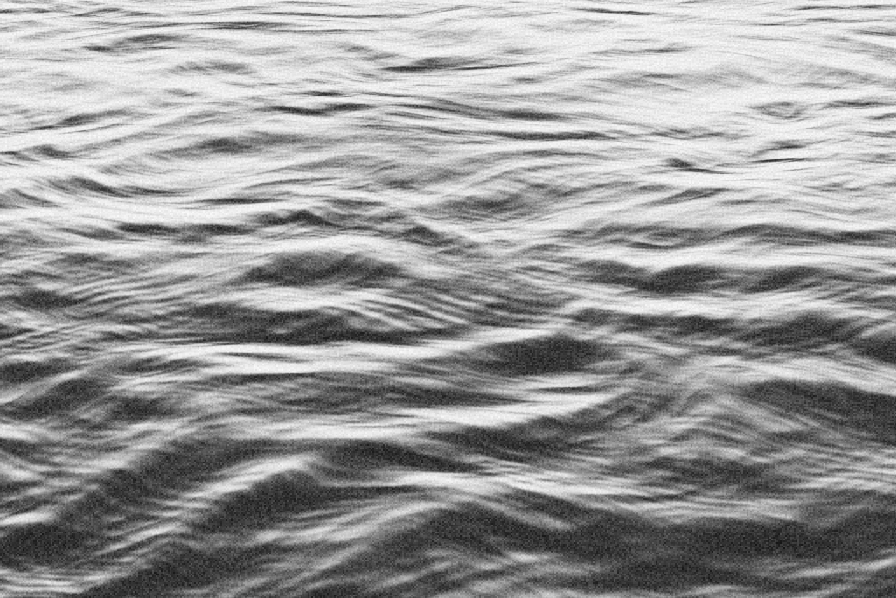
This texture is drawn by a Shadertoy shader. Its source:

```glsl
// Choppy open water in black and white, seen at a low angle.
// A perspective plane carries crested noise waves and fine ripple trains;
// the slope towards the viewer sets how much pale sky each point reflects.

#define HORIZON 1.8        // height of the vanishing line, in canvas heights
#define DEPTH_SCALE 4.0    // stretch of the water plane away from the viewer
#define CONTRAST 1.35      // how strongly slope changes the tone
#define NEAR_BIAS -1.7     // sky reflection at the bottom edge
#define FAR_BIAS 2.7       // sky reflection at the top edge
#define CREST_ROUND 0.004  // softness of the wave crests
#define CREST_LIFT 0.25    // how far crests hide the water behind them
#define RIPPLE_FREQ 110.0
#define RIPPLE_SLOPE 0.75
#define GRAIN_AMOUNT 0.11
#define DEEP_TONE 0.185
#define SKY_TONE 0.945

const float GRAIN_CELLS = 342.0;

float hash(vec2 p) {
    return fract(sin(dot(p, vec2(127.1, 311.7))) * 43758.5);
}

float cornerSlope(vec2 cell, vec2 offset) {
    float angle = 6.2832 * hash(cell);
    return dot(vec2(cos(angle), sin(angle)), offset);
}

// Gradient noise, roughly -0.7 to 0.7
float noise(vec2 p) {
    vec2 i = floor(p), f = fract(p);
    vec2 u = f * f * f * (f * (f * 6.0 - 15.0) + 10.0);
    vec2 e = vec2(1.0, 0.0);
    float low  = mix(cornerSlope(i, f), cornerSlope(i + e, f - e), u.x);
    float high = mix(cornerSlope(i + e.yx, f - e.yx),
                     cornerSlope(i + e.xx, f - e.xx), u.x);
    return mix(low, high, u.y);
}

vec2 rotate(vec2 p, float a) {
    float c = cos(a), s = sin(a);
    return vec2(c * p.x + s * p.y, c * p.y - s * p.x);
}

// Sum of crested waves; each layer is weighted by slope, not by height
float waveHeight(vec2 p, float detail) {
    p += 0.26 * vec2(noise(p * 0.9), noise(p * 1.1 + 5.3));
    vec2 freq = vec2(2.0, 2.4);
    float height = 0.0, weight = 1.4;
    for (int i = 0; i < 5; i++) {
        float k = float(i);
        float heading = 0.8 * sin(k * 2.4 + 0.3);
        float n = noise(rotate(p, heading) * freq + 17.3 * k);
        height -= weight / freq.y * sqrt(n * n + CREST_ROUND);
        freq *= vec2(1.5, 1.8);
        weight *= detail;
    }
    return height;
}

// Patch of fine parallel ripples, bent by the water below
float rippleTrain(vec2 p, vec2 heading, float patchMask) {
    float bend = 6.0 * noise(p * 1.3 + heading * 9.0) + 3.0 * noise(p * 3.3 + heading);
    float breakup = smoothstep(-0.3, 0.3, noise(p * vec2(3.0, 4.0) + heading * 5.0));
    return patchMask * breakup * sin(dot(p, heading) * RIPPLE_FREQ + bend);
}

void mainImage(out vec4 fragColor, in vec2 fragCoord) {
    vec2 uv = fragCoord / iResolution.y;
    float centre = 0.5 * iResolution.x / iResolution.y;

    // Project the canvas onto the water plane
    float depth = HORIZON / (HORIZON - uv.y);
    vec2 water = vec2((uv.x - centre) * depth, depth * DEPTH_SCALE) + vec2(23.0, 9.0);

    // Raised crests stretch their near side and hide their far side
    water.y -= CREST_LIFT * waveHeight(water, 0.5);

    // Slope along the line of sight
    vec2 probe = vec2(0.0, 0.008);
    float detail = mix(0.82, 0.7, uv.y);
    float slope = (waveHeight(water + probe, detail)
                 - waveHeight(water - probe, detail)) / (2.0 * probe.y);

    // Two ripple directions in separate patches, fading with distance
    float nearness = 1.0 - smoothstep(0.45, 0.9, uv.y);
    float region = noise(water * vec2(1.1, 1.3) + 3.7);
    slope += RIPPLE_SLOPE * nearness
           * (rippleTrain(water, vec2(-0.65, 0.9), smoothstep(0.02, 0.4, region))
            + rippleTrain(water, vec2(0.6, 0.9), smoothstep(0.02, 0.4, -region)));

    // Reflected sky grows with distance and drifts in broad patches
    float bias = mix(NEAR_BIAS, FAR_BIAS, uv.y)
               + 1.8 * noise(water * vec2(0.9, 1.0) + 31.0);
    float sky = 1.0 / (1.0 + exp(CONTRAST * slope - bias));
    float tone = mix(DEEP_TONE, SKY_TONE, sky);

    // Film grain, weaker in the highlights
    vec2 cell = floor(uv * GRAIN_CELLS);
    float grain = hash(cell + 0.5) + hash(cell + 71.5) - 1.0;
    tone += GRAIN_AMOUNT * grain * mix(1.0, 0.4, sky * sky);

    fragColor = vec4(vec3(clamp(tone, 0.0, 1.0)), 1.0);
}
```
